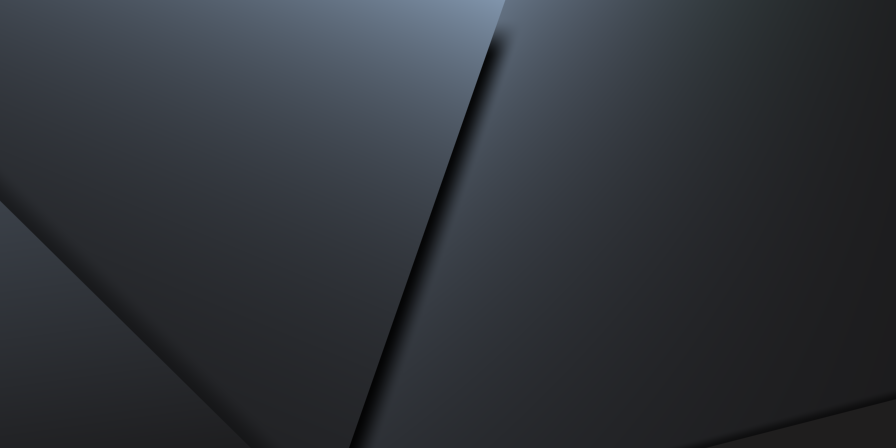
This background is drawn by a WebGL 2 fragment shader. Its source:

```glsl
#version 300 es
precision highp float;

uniform vec2 u_resolution;
out vec4 fragColor;

const vec3 BASE = vec3(0.107, 0.105, 0.110);
const vec3 STEEL = vec3(0.83, 1.0, 1.18);
const vec3 TEAL = vec3(0.70, 1.0, 1.04);

// Signed distance to the line a-b, positive on the right of its direction.
float lineSide(vec2 p, vec2 a, vec2 b) {
    vec2 dir = normalize(b - a);
    return dot(p - a, vec2(dir.y, -dir.x));
}

// Antialiased coverage of the positive side.
float coverage(float dist, float pixel) {
    return smoothstep(-pixel, pixel, dist);
}

// Multiplier for a soft shadow cast away from an edge.
float shadow(float dist, float width, float strength) {
    return 1.0 - strength * (1.0 - smoothstep(0.0, width, max(dist, 0.0)));
}

vec3 metal(float light, vec3 tint) {
    return BASE + tint * max(light, 0.0);
}

// Light falling from the upper right corner of the left sheet.
float leftLight(vec2 p, float depth) {
    float glow = exp(-1.68 + p.x - 2.4 * depth);
    return glow / (1.0 + 0.35 * glow);
}

// Light fading rightward and downward over the right sheet.
float rightLight(vec2 p, float depth) {
    float across = max(2.3 - p.x, 0.0) / 1.14;
    return 0.325 * across * across * exp(-1.85 * depth);
}

float cornerLight(vec2 p, float depth) {
    return 0.145 - 0.22 * (depth - 0.47) - 0.03 * p.x;
}

void main() {
    vec2 p = gl_FragCoord.xy / u_resolution * vec2(2.0, 1.0);
    float depth = 1.0 - p.y;
    float pixel = 0.75 / u_resolution.y;

    float mainEdge = lineSide(p, vec2(0.779, 0.0), vec2(1.128, 1.0));
    float cornerEdge = lineSide(p, vec2(0.56, 0.0), vec2(0.0, 0.552));
    float lowerEdge = lineSide(p, vec2(1.575, 0.0), vec2(2.0, 0.109));

    // Right sheet and the deep shadow, which ends softly near the top
    float tealAmount = smoothstep(1.3, 1.8, p.x) * smoothstep(0.4, 1.0, p.y);
    vec3 right = metal(rightLight(p, depth), mix(STEEL, TEAL, tealAmount));
    float shadowEnd = 1.0 - smoothstep(0.87, 0.96, p.y);
    right *= shadow(mainEdge, 0.06, 0.93 * shadowEnd);

    // Lower right sheet with a thin dark seam above it
    right *= shadow(-lowerEdge, 0.025, 0.55);
    vec3 lower = vec3(0.122, 0.117, 0.117);
    right = mix(right, lower, coverage(lowerEdge, pixel));

    // Left sheet, shaded beside the corner sheet
    vec3 left = metal(leftLight(p, depth), STEEL);
    left *= shadow(cornerEdge, 0.06, 0.35);
    vec3 corner = metal(cornerLight(p, depth), STEEL);
    left = mix(corner, left, coverage(cornerEdge, pixel));

    fragColor = vec4(mix(left, right, coverage(mainEdge, pixel)), 1.0);
}
```
